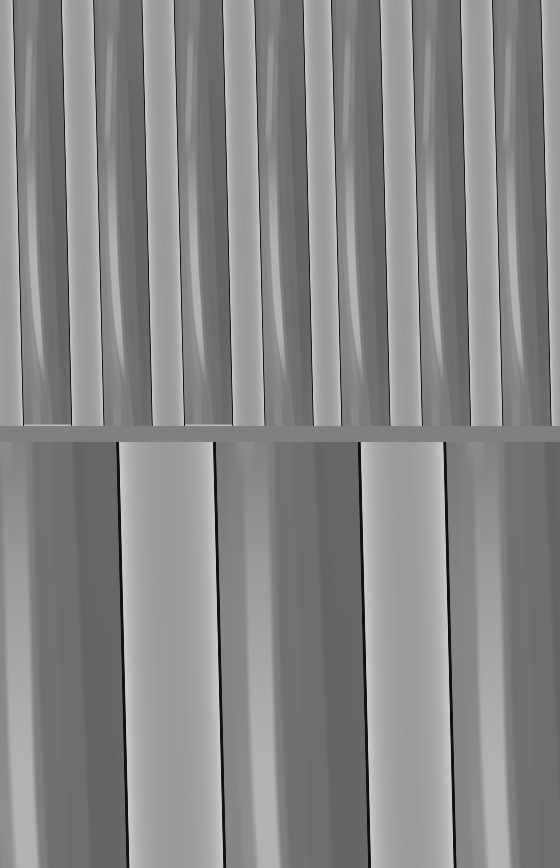
Top, the full canvas; bottom, a detail of the centre.
Give the GLSL for this pattern, as a Shadertoy shader.

```glsl
// Seven slanted, glossy grey bars on a light ground that glows beside each bar.
// The canvas is sheared and folded into cells; every bar is shaded by soft
// bands and curved highlights in its own across / down coordinates.

#define PERIOD 0.1438      // bar spacing, in canvas widths
#define BAR_WIDTH 0.0862
#define FIRST_BAR 0.0234   // left edge of the first bar at the top
#define SLANT 0.0185       // sideways drift from top to bottom
#define NARROW_AT 0.542    // middle of the one tighter gap
#define NARROW_BY 0.0067
#define LINE_WIDTH 0.0017
#define GROUND 0.595
#define GLOW 0.23
#define GLOW_REACH 0.0075
#define STREAK_AMOUNT 0.022

float hash(vec2 p) {
    return fract(sin(dot(p, vec2(127.1, 311.7))) * 43758.5453);
}

float noise(vec2 p) {
    vec2 i = floor(p), f = fract(p);
    f = f * f * (3.0 - 2.0 * f);
    return mix(mix(hash(i), hash(i + vec2(1, 0)), f.x),
               mix(hash(i + vec2(0, 1)), hash(i + vec2(1, 1)), f.x), f.y);
}

// Soft step centred on an edge
float edge(float e, float soft, float x) {
    return smoothstep(e - soft, e + soft, x);
}

// Rises over the range a to b, falls over c to d
float span(float a, float b, float c, float d, float x) {
    return smoothstep(a, b, x) * (1.0 - smoothstep(c, d, x));
}

// Soft-edged stripe around a centre
float stripe(float u, float centre, float halfWidth) {
    return 1.0 - edge(halfWidth, 0.022, abs(u - centre));
}

// Bar tone: u runs across from 0 to 1, t down from 0 to 1
float barTone(float u, float t) {
    // Lit left side, falling in steps to the dark right side
    float left = mix(0.485, 0.53, span(0.3, 0.5, 0.8, 1.0, t));
    float tone = mix(left, 0.485, edge(0.36, 0.03, u));
    float bend = t - 0.42;
    tone = mix(tone, 0.438, edge(0.41 + 0.6 * bend * bend, 0.02, u));
    float depth = 0.01 + 0.03 * span(0.05, 0.3, 0.75, 1.0, t);
    tone -= depth * edge(0.63 + 0.17 * t, 0.02, u);
    tone -= 0.035 * (1.0 - edge(0.09, 0.02, u)) * (1.0 - smoothstep(0.1, 0.5, t));
    tone += STREAK_AMOUNT * (noise(vec2(u * 13.0 - t * 1.5, t * 3.0)) - 0.5);

    // Upper highlight, leaning to the left, with a faint companion
    float lean = 0.36 - 0.44 * t;
    float upper = stripe(u, lean, 0.06) * span(0.05, 0.13, 0.30, 0.37, t);
    tone = mix(tone, 0.60, 0.9 * upper);
    float companion = stripe(u, lean + 0.11, 0.045) * span(0.1, 0.18, 0.2, 0.33, t);
    tone = mix(tone, 0.54, 0.7 * companion);

    // Lower highlight, curving to the right as it tapers
    float curve = max(t - 0.55, 0.0);
    float centre = 0.28 + 1.4 * curve * curve;
    float taper = mix(0.085, 0.035, smoothstep(0.7, 0.92, t));
    float lower = stripe(u, centre, taper) * span(0.28, 0.45, 0.82, 0.93, t);
    float shine = mix(0.58, 0.70, span(0.35, 0.62, 0.75, 0.95, t));
    tone = mix(tone, shine, lower);
    float halo = stripe(u, centre - 0.12, 0.05) * span(0.5, 0.65, 0.85, 0.98, t);
    tone = mix(tone, 0.575, 0.6 * halo);

    // Short reflections at both ends
    tone = mix(tone, 0.55, 0.7 * stripe(u, 0.28, 0.08) * smoothstep(0.88, 0.97, t));
    tone = mix(tone, 0.53, 0.6 * stripe(u, 0.42, 0.11) * (1.0 - smoothstep(0.0, 0.12, t)));
    return tone;
}

void mainImage(out vec4 fragColor, in vec2 fragCoord) {
    vec2 uv = fragCoord / iResolution.xy;
    float t = 1.0 - uv.y;
    float pixel = 1.0 / iResolution.x;

    // Shear, close the tighter gap, then fold into cells
    float s = uv.x - FIRST_BAR - SLANT * t;
    s += NARROW_BY * step(NARROW_AT, s);
    float id = floor(s / PERIOD);
    float x = s - id * PERIOD;

    // Signed distance to the nearest bar side, negative inside the bar
    float d = max(x - BAR_WIDTH, -x);
    if (x > BAR_WIDTH) d = min(d, PERIOD - x);

    float ground = GROUND + GLOW * exp(-max(d, 0.0) / GLOW_REACH);
    float bar = barTone(clamp(x / BAR_WIDTH, 0.0, 1.0), t);

    // The first and third bars end in a pale rim at the bottom
    float rim = 1.0 - edge(0.0035, 0.5 / iResolution.y, uv.y);
    if (id == 0.0 || id == 2.0) bar = mix(bar, 0.74, rim);

    float tone = mix(bar, ground, edge(0.0, 0.5 * pixel, d));
    float line = 1.0 - edge(0.5 * LINE_WIDTH, 0.5 * pixel, abs(d));
    tone = mix(tone, 0.06, line);
    fragColor = vec4(vec3(tone), 1.0);
}
```
